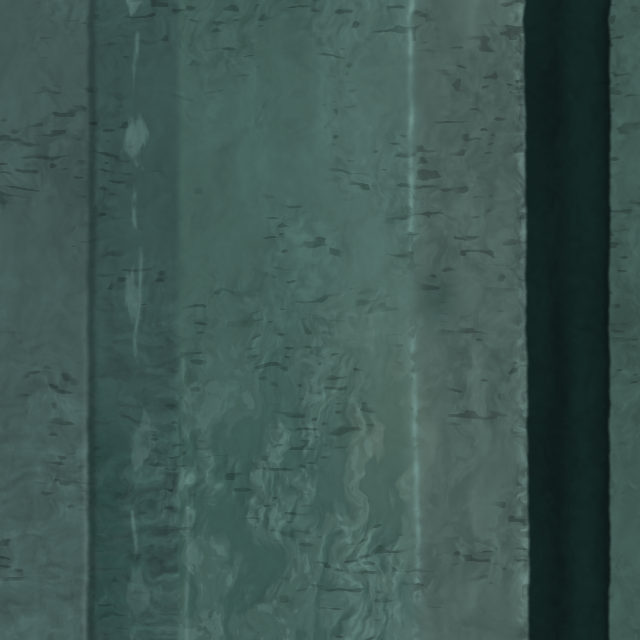
A Shadertoy shader for this texture:

```glsl
const vec3 LEFT_PANEL  = vec3(0.265, 0.355, 0.344);
const vec3 RECESS      = vec3(0.232, 0.332, 0.322);
const vec3 MAIN_PANEL  = vec3(0.270, 0.386, 0.358);
const vec3 GREY_PANEL  = vec3(0.300, 0.382, 0.362);
const vec3 GAP         = vec3(0.068, 0.138, 0.128);
const vec3 RIGHT_STRIP = vec3(0.255, 0.355, 0.330);
const vec3 PALE_SCALE  = vec3(0.450, 0.590, 0.565);
const vec3 DEEP_TEAL   = vec3(0.135, 0.245, 0.225);
const vec3 WARM_GREY   = vec3(0.350, 0.430, 0.392);

const float RECESS_X = 0.138;
const float MAIN_X   = 0.279;
const float STREAK_X = 0.641;
const float GAP_X    = 0.823;
const float STRIP_X  = 0.953;
const float EDGE_BLUR = 0.0035;
const float EDGE_WOBBLE = 0.007;
const float PATCH_SPACING = 0.24;
const float RELIEF = 0.55;
const float GRAIN = 0.15;

float hash(vec2 p) {
    vec3 q = fract(vec3(p.xyx) * 0.1031);
    q += dot(q, q.yzx + 33.33);
    return fract((q.x + q.y) * q.z);
}

float noise(vec2 p) {
    vec2 i = floor(p), f = fract(p);
    f = f * f * (3.0 - 2.0 * f);
    return mix(mix(hash(i), hash(i + vec2(1, 0)), f.x),
               mix(hash(i + vec2(0, 1)), hash(i + vec2(1, 1)), f.x), f.y);
}

float fbm(vec2 p) {
    float sum = 0.0, amp = 0.5;
    for (int i = 0; i < 4; i++) {
        sum += amp * noise(p);
        p = mat2(0.98, 0.17, -0.17, 0.98) * p * 2.03 + 17.3;
        amp *= 0.5;
    }
    return sum / 0.9375;
}

float after(float x, float edge) {
    return smoothstep(edge - EDGE_BLUR, edge + EDGE_BLUR, x);
}

float line(float x, float center, float width) {
    float d = (x - center) / width;
    return exp(-d * d);
}

// Upright flakes of old paint, leaning slightly
float flakeHeight(vec2 p) {
    return fbm(vec2(p.x - 0.12 * p.y, p.y) * vec2(38.0, 16.0) + 60.0);
}

// Tapered pale patches joined by a broken thread
float scalePatches(vec2 p) {
    float ragged = fbm(p * vec2(75.0, 32.0)) - 0.5;
    float sway = 0.209 + 0.022 * (noise(vec2(3.0, p.y * 15.0)) - 0.5);
    float gate = smoothstep(0.50, 0.85, noise(vec2(9.0, p.y * 11.0)) + 0.9 * ragged);
    float result = 0.40 * line(p.x, sway, 0.0035) * gate;
    for (int i = 0; i < 5; i++) {
        float k = float(i);
        float size = hash(vec2(k, 5.0));
        vec2 center = vec2(0.222 - 0.004 * k, 0.07 + PATCH_SPACING * k + 0.03 * (size - 0.5));
        vec2 d = (p - center) / vec2(0.018 + 0.006 * size, 0.050 + 0.025 * size);
        d.x += 0.9 * (noise(vec2(k, p.y * 30.0)) - 0.5);
        float shape = 1.0 - abs(d.x) - d.y * d.y + 1.7 * ragged;
        float strength = mix(0.22, 0.46, k / 4.0) * (0.8 + 0.9 * ragged);
        result = max(result, strength * smoothstep(0.0, 0.6, shape));
    }
    return result;
}

void mainImage(out vec4 fragColor, in vec2 fragCoord) {
    vec2 p = fragCoord / iResolution.xy;
    float x = p.x + EDGE_WOBBLE * (fbm(vec2(2.0, p.y * 30.0)) - 0.5);
    x += 0.009 * (p.y - 0.5) * after(p.x, 0.75) * (1.0 - after(p.x, 0.9));
    float lower = smoothstep(0.66, 0.20, p.y);

    // Noise layers: clouds, vertical runs, cross ripples, flakes and their relief
    vec2 warp = vec2(fbm(p * 16.0), fbm(p * 16.0 + 40.0)) - 0.5;
    float clouds = fbm(p * vec2(5.0, 4.0) + 7.0) - 0.5;
    float runs = fbm(p * vec2(34.0, 7.0) + 2.0 * warp) - 0.5;
    float ripples = fbm(p * vec2(28.0, 78.0) + 4.0 * warp) - 0.5;
    vec2 flakePoint = p + 0.05 * warp;
    float flakes = flakeHeight(flakePoint) - 0.5;
    float relief = flakeHeight(flakePoint + vec2(0.0045, -0.001)) - 0.5 - flakes;
    float fine = fbm(p * vec2(100.0, 85.0) + 5.0 * warp) - 0.5;
    float patchy = smoothstep(0.42, 0.62, fbm(p * vec2(11.0, 8.0) + 90.0));

    // Panel masks
    float inRecess = after(x, RECESS_X) * (1.0 - after(x, MAIN_X));
    float inMain = after(x, MAIN_X) * (1.0 - smoothstep(0.62, 0.67, x));
    float inGap = after(x, GAP_X) * (1.0 - after(x, STRIP_X));
    float inLeft = 1.0 - after(x, RECESS_X);

    // Base colours
    vec3 color = mix(LEFT_PANEL, RECESS, after(x, RECESS_X));
    color = mix(color, MAIN_PANEL, smoothstep(MAIN_X - 0.008, MAIN_X + 0.008, x));
    color = mix(color, GREY_PANEL, smoothstep(0.62, 0.67, x));
    color += inMain * 0.042 * smoothstep(0.40, 0.60, x);
    color = mix(color, WARM_GREY, 0.7 * line(x, 0.61, 0.075) * line(p.y, 0.33, 0.15));
    color = mix(color, RIGHT_STRIP, after(x, STRIP_X));

    // Weathering, rougher toward the foot
    float tone = 0.18 * clouds + 0.14 * runs + GRAIN * fine * (0.5 + patchy);
    tone += mix(0.12, 0.26, lower) * flakes;
    tone += RELIEF * relief * (0.25 + 0.9 * patchy) * mix(0.55, 1.35, lower) * max(inMain, 0.55);
    tone += (0.08 + lower) * 0.60 * ripples * max(inRecess, 0.4 * inLeft);
    color *= 1.0 + tone;
    float stain = smoothstep(0.0, 0.20, flakes + 0.5 * clouds + 0.4 * runs) * (0.08 + 0.92 * lower);
    color = mix(color, DEEP_TEAL, 0.36 * stain * max(inMain, 0.5 * inRecess));
    float damp = smoothstep(-0.12, 0.20, clouds + ripples + 0.4 * runs) * line(x, 0.155, 0.055);
    color = mix(color, DEEP_TEAL, 0.55 * damp * inRecess * (0.2 + 0.8 * lower));
    color = mix(color, DEEP_TEAL, 0.35 * line(x, 0.685, 0.025) * line(p.y, 0.53, 0.045));

    // Sparse pale chips and short dark nicks
    float chip = smoothstep(0.10, 0.25, -flakes + 0.5 * fine) * (0.10 + 0.90 * lower);
    color = mix(color, PALE_SCALE, 0.26 * chip * max(inMain, 0.35));
    float nick = smoothstep(0.73, 0.88, noise(p * vec2(48.0, 150.0) + 3.0 * warp));
    color *= 1.0 - 0.20 * nick * patchy;

    // Seams, mineral streaks and pale patches
    color *= 1.0 - 0.20 * line(x, RECESS_X + 0.006, 0.007);
    color += 0.045 * line(x, RECESS_X - 0.005, 0.004) * (0.1 + lower);
    float seamGate = smoothstep(0.40, 0.75, noise(vec2(6.0, p.y * 7.0)) + 0.5 * fine);
    color += 0.050 * line(x, MAIN_X + 0.014 * lower, 0.0035) * seamGate;
    float crown = smoothstep(0.60, 0.72, p.y);
    float broken = smoothstep(0.42, 0.85, noise(vec2(4.0, p.y * 9.0)) + 1.1 * fine + 0.40 * crown);
    float beads = 0.35 + 1.0 * noise(vec2(7.0, p.y * 75.0));
    float drift = STREAK_X + 0.007 * (fbm(vec2(5.0, p.y * 30.0)) - 0.5) + 0.010 * lower;
    float streak = broken * beads * (0.50 * line(x, drift, 0.0045) + 0.14 * line(x, drift + 0.003, 0.013));
    color = mix(color, PALE_SCALE, clamp(streak + 0.05 * line(x, STREAK_X, 0.010), 0.0, 1.0));
    color += 0.025 * line(x, 0.74, 0.008) * (0.5 + 3.0 * runs);
    color *= 1.0 + 0.5 * line(x, GAP_X - 0.008, 0.009) * (0.12 + runs + fine);
    color = mix(color, PALE_SCALE, clamp(scalePatches(p), 0.0, 1.0));

    // Shadowed gap with faint inner folds
    float fold = 0.14 * line(x, 0.91, 0.025) - 0.14 * line(x, 0.870, 0.020) - 0.25 * line(x, STRIP_X, 0.010);
    vec3 shadow = GAP * (1.0 + fold + 0.20 * runs + 0.20 * clouds + 0.20 * fine);
    color = mix(color, shadow, inGap);

    fragColor = vec4(clamp(color, 0.0, 1.0), 1.0);
}
```
